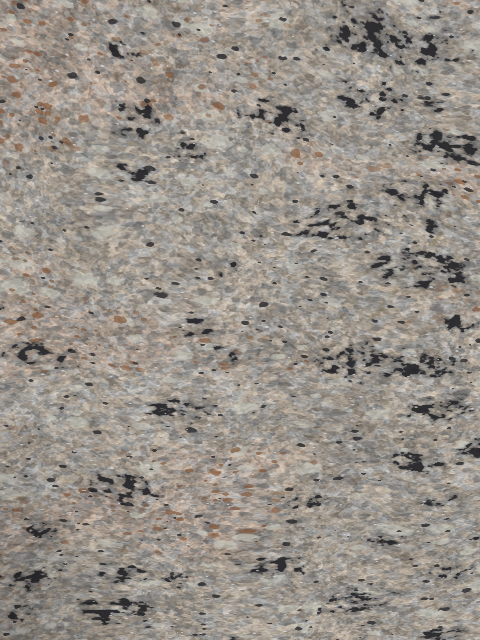
Give the GLSL for this texture, as a WebGL 2 fragment shader.

```glsl
#version 300 es
precision highp float;
// Polished granite: two sizes of soft-edged mineral grains in beige and grey,
// overlaid with pale feldspar, broken black mica clusters, rust and glints.
// All layers share a bent coordinate frame that gives the stone its foliation.
uniform vec2 u_resolution;
out vec4 fragColor;

const vec3 WARM = vec3(1.07, 1.0, 0.915);
const vec3 COOL = vec3(1.0, 1.0, 0.995);
const vec3 ROSE = vec3(1.13, 0.97, 0.88);
const vec3 FELDSPAR = vec3(0.75, 0.75, 0.71);
const vec3 QUARTZ = vec3(0.46, 0.455, 0.45);
const vec3 MICA = vec3(0.15, 0.15, 0.165);
const vec3 RUST = vec3(0.50, 0.32, 0.20);
const vec3 OCHRE = vec3(0.50, 0.45, 0.31);

vec2 hash2(vec2 p) {
  vec3 a = fract(p.xyx * vec3(0.1031, 0.1030, 0.0973));
  a += dot(a, a.yzx + 33.33);
  return fract((a.xx + a.yz) * a.zy);
}

float noise(vec2 p) {
  vec2 i = floor(p), f = fract(p);
  f = f * f * (3.0 - 2.0 * f);
  float low = mix(hash2(i).x, hash2(i + vec2(1, 0)).x, f.x);
  float high = mix(hash2(i + vec2(0, 1)).x, hash2(i + vec2(1, 1)).x, f.x);
  return mix(low, high, f.y);
}

float fbm(vec2 p) {
  float sum = 0.0, amp = 0.57;
  for (int i = 0; i < 3; i++) {
    sum += amp * noise(p);
    p = mat2(1.6, 1.2, -1.2, 1.6) * p + 17.3;
    amp *= 0.5;
  }
  return sum;
}

// Two random values per Voronoi grain, blended across grain borders.
vec2 grains(vec2 p, float sharpness) {
  vec2 cell = floor(p), sum = vec2(0.0);
  float total = 0.0;
  for (int y = -1; y <= 1; y++)
    for (int x = -1; x <= 1; x++) {
      vec2 id = cell + vec2(x, y);
      float w = exp(-sharpness * length(id + hash2(id) - p));
      sum += w * hash2(id + 71.7);
      total += w;
    }
  return sum / total;
}

// Scattered ellipses: 1 at a centre, 0 on its rim, -1 far outside.
float blobs(vec2 p, float share, float seed) {
  vec2 cell = floor(p);
  float field = -1.0;
  for (int y = -1; y <= 1; y++)
    for (int x = -1; x <= 1; x++) {
      vec2 id = cell + vec2(x, y);
      vec2 pick = hash2(id + seed);
      vec2 centre = id + 0.2 + 0.6 * hash2(id + seed + 37.0);
      float radius = mix(0.18, 0.48, pick.y * pick.y);
      if (pick.x < share)
        field = max(field, 1.0 - length((p - centre) * vec2(0.85, 1.1)) / radius);
    }
  return field;
}

float segment(vec2 p, vec2 a, vec2 b) {
  vec2 d = b - a;
  return length(p - a - d * clamp(dot(p - a, d) / dot(d, d), 0.0, 1.0));
}

// Layers run flat and tight at the bottom, looser and sloping at the top.
vec2 foliate(vec2 p) {
  float y = 2.0 * p.y - 0.4 * p.y * p.y + 0.35 * p.x * (p.y - 0.25);
  vec2 bend = vec2(noise(p * 9.0), noise(p * 9.0 + 40.0)) - 0.5;
  return vec2(p.x, y) + 0.03 * bend;
}

void main() {
  vec2 p = gl_FragCoord.xy / u_resolution.y;
  vec2 q = foliate(p);
  float ragged = fbm(q * 75.0) - 0.5;
  float band = fbm(q * vec2(3.0, 6.0) + 5.0);
  vec2 wobble = 0.006 * vec2(noise(q * 130.0), noise(q * 130.0 + 9.0));

  // Ground mass
  vec2 coarse = grains((q + wobble) * 62.0, 16.0);
  vec2 fine = grains((q + wobble) * 135.0 + 50.0, 12.0);
  float tone = 0.605 + 0.13 * (coarse.x - 0.5) + 0.17 * (fine.x - 0.5);
  tone += 0.12 * (noise(q * 300.0) - 0.5) + 0.13 * (fbm(q * 14.0) - 0.5);
  vec3 tint = mix(COOL, WARM, smoothstep(0.1, 0.8, 0.6 * coarse.y + 0.4 * fine.y));
  tint = mix(tint, ROSE, 0.6 * smoothstep(0.5, 0.75, band) * fine.y);
  vec3 color = tone * tint;

  // Grey quartz and pale feldspar
  float quartz = smoothstep(0.0, 0.35, blobs(q * 38.0, 0.36, 11.0) + 1.6 * ragged);
  color = mix(color, QUARTZ + 0.12 * (fine.x - 0.5), 0.6 * quartz);
  float pale = smoothstep(0.0, 0.35, blobs(q * 20.0, 0.24, 23.0) + 1.2 * ragged);
  color = mix(color, FELDSPAR + 0.1 * (fine.x - 0.5), 0.7 * pale);

  // Rust stains and one faint ochre vein
  float stain = smoothstep(0.0, 0.4, blobs(q * 48.0, 0.25, 47.0) + 1.8 * ragged);
  color = mix(color, RUST, 0.65 * stain * smoothstep(0.46, 0.66, band));
  float vein = segment(p + 0.3 * wobble, vec2(0.58, 0.50), vec2(0.75, 0.71));
  color = mix(color, OCHRE, 0.5 * smoothstep(0.006, 0.001, vein) * smoothstep(-0.2, 0.2, ragged));

  // Black mica: broken clusters with grey halos, and single specks
  float cluster = min(blobs(q * 8.0, 0.42, 83.0), 0.2) + 2.2 * (ragged - 0.1);
  float speck = blobs(q * 52.0, 0.10, 97.0) + 1.6 * ragged - 0.15;
  color = mix(color, QUARTZ * 0.85, 0.45 * smoothstep(-0.45, 0.05, cluster));
  color = mix(color, MICA, 0.92 * smoothstep(0.0, 0.3, cluster));
  color = mix(color, MICA, 0.8 * smoothstep(0.0, 0.4, speck));

  // Glints and the shaded lower left corner
  float glint = smoothstep(0.1, 0.6, blobs(q * 110.0, 0.025, 131.0));
  color = mix(color, vec3(0.85, 0.86, 0.87), 0.7 * glint);
  color *= 1.0 - 0.22 * smoothstep(0.4, 0.0, length(p * vec2(1.6, 1.0)));
  fragColor = vec4(clamp(color, 0.0, 1.0), 1.0);
}
```
